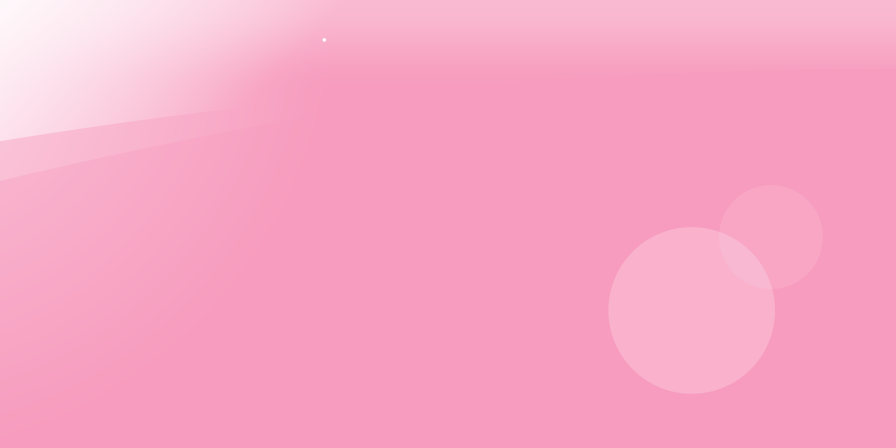
Write a Shadertoy shader that draws this background.

```glsl
const vec3 BASE_PINK = vec3(0.968, 0.612, 0.745);
const vec3 LIGHT = vec3(1.0, 0.995, 0.998);

// Lengths are in canvas heights
const vec2 GLOW_CENTER = vec2(-0.27, 1.0);
const float GLOW_RADIUS = 1.02;
const float GLOW_STRENGTH = 0.44;

const float RIM_DEPTH = 0.1536;
const float RIM_BEND = 0.1615;
const float STRIP_DEPTH = 0.2;
const float STRIP_STRENGTH = 0.3;
const float CORNER_STRENGTH = 0.85;
const vec2 CORNER_FALLOFF = vec2(1.1, 1.05);

const float BAND_WIDTH = 0.0885;
const float BAND_STRENGTH = 0.18;
const float BAND_END = 0.7;
const float BAND_TAPER = 1.17;

// Discs: center, radius, opacity
const vec4 LARGE_DISC = vec4(1.544, 0.307, 0.186, 0.21);
const vec4 SMALL_DISC = vec4(1.721, 0.471, 0.116, 0.10);
const vec4 SPARK = vec4(0.724, 0.911, 0.004, 0.95);

// Antialiased coverage of a signed distance, negative inside
float coverage(float dist) {
    return clamp(0.5 - dist * iResolution.y, 0.0, 1.0);
}

vec3 addLight(vec3 color, float amount) {
    return mix(color, LIGHT, clamp(amount, 0.0, 1.0));
}

vec3 addDisc(vec3 color, vec2 p, vec4 disc) {
    return addLight(color, disc.w * coverage(length(p - disc.xy) - disc.z));
}

void mainImage(out vec4 fragColor, in vec2 fragCoord) {
    vec2 p = fragCoord / iResolution.y;
    float depth = 1.0 - p.y;

    // Broad glow from the upper left
    float glowDistance = length(p - GLOW_CENTER) / GLOW_RADIUS;
    vec3 color = addLight(BASE_PINK, GLOW_STRENGTH * (1.0 - glowDistance));

    // Curved rim and the tapering band beneath it
    float bend = 1.0 - 0.5 * p.x;
    float rim = RIM_DEPTH + RIM_BEND * bend * bend;
    float bandEdge = rim + BAND_WIDTH * max(1.0 - p.x / BAND_TAPER, 0.0);
    float bandFade = max(1.0 - p.x / BAND_END, 0.0);
    color = addLight(color, BAND_STRENGTH * bandFade * coverage(depth - bandEdge));

    // Upper strip, brightest in the corner
    float insideRim = coverage(depth - rim);
    float strip = STRIP_STRENGTH * (1.0 - smoothstep(0.0, STRIP_DEPTH, depth));
    float corner = CORNER_STRENGTH - dot(vec2(p.x, depth), CORNER_FALLOFF);
    color = addLight(color, strip * insideRim);
    color = addLight(color, corner * insideRim);

    // Translucent discs and a tiny spark
    color = addDisc(color, p, SMALL_DISC);
    color = addDisc(color, p, LARGE_DISC);
    color = addDisc(color, p, SPARK);

    fragColor = vec4(color, 1.0);
}
```
